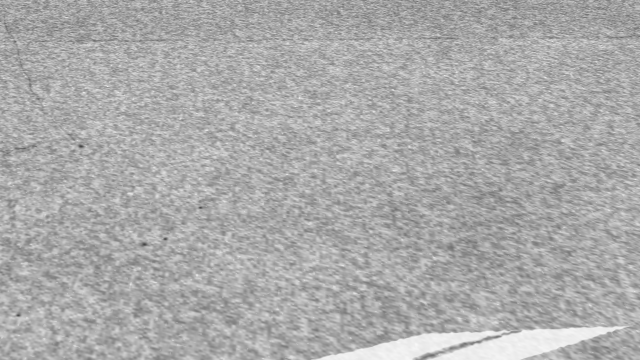
This texture is drawn by a Shadertoy shader. Its source:

```glsl
float hash(vec2 p) {
    vec3 q = fract(p.xyx * vec3(0.1031, 0.1030, 0.0973));
    q += dot(q, q.yzx + 33.33);
    return fract((q.x + q.y) * q.z);
}

// Smooth value noise centred on zero
float noise(vec2 p) {
    vec2 cell = floor(p), f = fract(p);
    f = f * f * (3.0 - 2.0 * f);
    float low = mix(hash(cell), hash(cell + vec2(1, 0)), f.x);
    float high = mix(hash(cell + vec2(0, 1)), hash(cell + 1.0), f.x);
    return mix(low, high, f.y) - 0.5;
}

float segment(vec2 p, vec2 a, vec2 b) {
    vec2 d = b - a;
    return length(p - a - d * clamp(dot(p - a, d) / dot(d, d), 0.0, 1.0));
}

// Signed distance to the line a-b, positive on its left
float leftOf(vec2 p, vec2 a, vec2 b) {
    vec2 d = normalize(b - a);
    return d.x * (p.y - a.y) - d.y * (p.x - a.x);
}

float blob(vec2 p, vec2 centre, vec2 radius) {
    vec2 d = (p - centre) / radius;
    return exp(-dot(d, d));
}

float stroke(float dist, float halfWidth, float soft) {
    return 1.0 - smoothstep(halfWidth - soft, halfWidth + soft, dist);
}

// Broad tones of the worn road
float roadTone(vec2 p) {
    float tone = 0.668 + 0.035 * noise(p * vec2(4.0, 9.0)) + 0.03 * noise(p * vec2(9.0, 24.0));
    tone -= 0.035 * smoothstep(0.87, 0.93, p.y);
    tone -= 0.035 * blob(p, vec2(1.4, 0.38), vec2(0.35, 0.22));
    tone -= 0.04 * blob(p, vec2(0.25, 0.29), vec2(0.28, 0.09));
    tone += 0.03 * blob(p, vec2(0.09, 0.345), vec2(0.1, 0.03));
    tone += 0.025 * blob(p, vec2(0.72, 0.28), vec2(0.3, 0.08));
    tone += 0.02 * blob(p, vec2(0.55, 0.7), vec2(0.4, 0.2));
    tone += 0.02 * blob(p, vec2(1.75, 0.6), vec2(0.2, 0.3));
    return tone;
}

// Slanted stone grain, finer towards the horizon
float grain(vec2 p) {
    float depth = 2.0 - p.y;
    vec2 q = vec2(100.0 * (p.x - 0.9), 340.0) / depth;
    q.y += 0.4 * q.x;
    float stones = 0.19 * noise(q) + 0.2 * noise(q * 1.9 + 37.0);
    float glint = smoothstep(0.36, 0.48, noise(q * 1.3 + 91.0));
    return stones + 0.09 * glint;
}

void mainImage(out vec4 fragColor, in vec2 fragCoord) {
    vec2 p = fragCoord / iResolution.y;
    float soft = 1.0 / iResolution.y;
    float speckle = grain(p);
    float shade = roadTone(p) + speckle;

    // Long joint across the road
    float jointY = 0.884 + 0.008 * p.x + 0.004 * noise(vec2(p.x * 25.0, 3.0));
    float broken = 0.6 + 0.8 * noise(vec2(p.x * 14.0, 8.0));
    shade -= 0.17 * broken * stroke(abs(p.y - jointY), 0.002, soft);
    shade += 0.025 * blob(p, vec2(p.x, jointY - 0.012), vec2(1.0, 0.009));

    // Wandering cracks at the left
    vec2 w = p + 0.012 * vec2(noise(p * 45.0), noise(p * 45.0 + 17.0));
    float crack = segment(w, vec2(0.01, 0.96), vec2(0.047, 0.86));
    crack = min(crack, segment(w, vec2(0.047, 0.86), vec2(0.105, 0.715)));
    crack = min(crack, segment(w, vec2(0.105, 0.715), vec2(0.22, 0.595)));
    shade -= 0.12 * stroke(crack, 0.002, soft * 1.5);
    float branch = segment(w, vec2(0.0, 0.577), vec2(0.105, 0.592));
    shade -= 0.17 * stroke(branch, 0.002, soft);
    float faint = min(segment(w, vec2(0.0, 0.69), vec2(0.09, 0.685)),
                      segment(w, vec2(0.08, 0.525), vec2(0.2, 0.527)));
    shade -= 0.08 * stroke(faint, 0.0015, soft);

    // Small dark pits: position and radius
    vec3 pits[5] = vec3[5](vec3(0.225, 0.593, 0.007), vec3(0.557, 0.423, 0.005),
        vec3(0.401, 0.321, 0.007), vec3(0.459, 0.336, 0.005), vec3(0.051, 0.124, 0.006));
    for (int i = 0; i < 5; i++) {
        float pit = blob(p, pits[i].xy, pits[i].z * vec2(1.2, 0.7));
        shade = mix(shade, 0.2, 0.85 * pit);
    }

    // Painted marking with ragged edges
    vec2 e = p + 0.005 * vec2(noise(p * 90.0), noise(p * 90.0 + 29.0));
    float paint = leftOf(e, vec2(1.447, 0.0), vec2(1.748, 0.094));
    paint = min(paint, leftOf(e, vec2(1.748, 0.094), vec2(1.18, 0.073)));
    paint = min(paint, leftOf(e, vec2(1.18, 0.073), vec2(0.868, 0.0)));
    float cover = smoothstep(-soft, soft, paint);
    float gap = min(segment(e, vec2(1.157, 0.0), vec2(1.3, 0.044)),
                    segment(e, vec2(1.3, 0.044), vec2(1.447, 0.083)));
    float gapWidth = mix(0.009, 0.004, smoothstep(1.16, 1.44, p.x));
    float split = stroke(gap, gapWidth, soft * 1.5);
    shade = mix(shade, 0.93 + 0.2 * speckle, cover * (1.0 - 0.95 * split));
    shade -= 0.13 * cover * stroke(gap, 0.003, soft);

    fragColor = vec4(vec3(clamp(shade, 0.0, 1.0)), 1.0);
}
```
